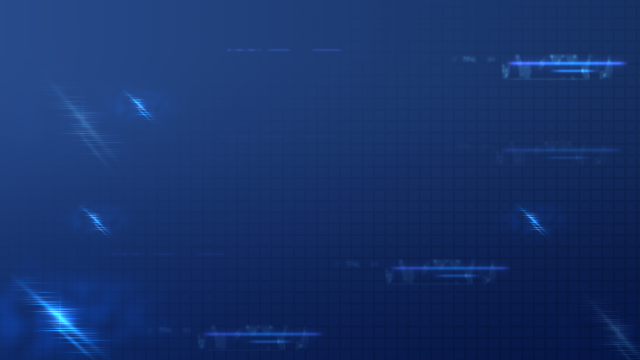
A Shadertoy shader for this background:

```glsl
// Deep blue technology backdrop: faint grid, slanted light glints and glitch bars.

const vec3 AZURE  = vec3(0.00, 0.34, 0.95);
const vec3 CYAN   = vec3(0.14, 0.66, 1.00);
const vec3 STEEL  = vec3(0.24, 0.46, 0.52);
const vec3 VIOLET = vec3(0.28, 0.32, 0.92);

float hash(vec2 p) {
    p = fract(p * vec2(0.1031, 0.1137));
    p += dot(p, p.yx + 33.33);
    return fract((p.x + p.y) * p.x * 17.0);
}

vec2 gradientAt(vec2 cell) {
    float angle = 6.2832 * hash(cell + 40.0);
    return vec2(cos(angle), sin(angle));
}

float gradientNoise(vec2 p) {
    vec2 i = floor(p), f = fract(p), u = f * f * (3.0 - 2.0 * f);
    vec2 e = vec2(1.0, 0.0);
    float low  = mix(dot(gradientAt(i), f), dot(gradientAt(i + e), f - e), u.x);
    float high = mix(dot(gradientAt(i + e.yx), f - e.yx), dot(gradientAt(i + 1.0), f - 1.0), u.x);
    return mix(low, high, u.y);
}

float bell(float x, float width) {
    x /= width;
    return exp(-x * x);
}

// Soft interval: 1 between start and end, fading over the given width
float span(float x, float start, float end, float fade) {
    return smoothstep(start - fade, start + fade, x) * (1.0 - smoothstep(end - fade, end + fade, x));
}

// Diagonal colour wash between the four corners
vec3 backdrop(vec2 uv) {
    vec3 bottom = mix(vec3(0.052, 0.148, 0.375), vec3(0.018, 0.075, 0.255), uv.x);
    vec3 top = mix(vec3(0.155, 0.293, 0.545), vec3(0.085, 0.190, 0.390), uv.x);
    return mix(bottom, top, smoothstep(-0.1, 0.88, uv.y));
}

float gridLines(vec2 p, float cell) {
    vec2 d = abs(fract(p / cell) - 0.5);
    return max(smoothstep(0.34, 0.5, d.x), smoothstep(0.34, 0.5, d.y));
}

// Slanted glint made of horizontal slivers; size is its half length
vec3 glint(vec2 p, vec2 center, float size, float slope, float rows, vec3 tint, float haze) {
    vec2 q = (p - center) / size;
    vec2 axis = normalize(vec2(1.0, -slope));
    float along = dot(q, axis);
    float across = dot(q, vec2(-axis.y, axis.x));
    float row = q.y * rows;
    float pick = hash(vec2(floor(row) + 31.0, 7.0));
    float offset = (hash(vec2(floor(row) + 57.0, 3.0)) - 0.5) * 0.26;
    float sliver = bell(fract(row) - 0.5, 0.3) * bell(across + offset, 0.04 + 0.15 * pick) * pick;
    float body = bell(along, 0.55);
    float blade = bell(across, 0.04) * body;
    float sideBlade = bell(across + 0.15, 0.03) * bell(along - 0.38, 0.32);
    float needle = bell(q.x, 0.014) * bell(q.y, 0.28);
    float core = bell(length(vec2(along, across * 2.0)), 0.2);
    float cloud = bell(length(q * vec2(0.65, 1.3)), 0.75) * (0.7 + 1.1 * gradientNoise(q * 3.0 + 9.0));
    return tint * (sliver * body * 0.85 + blade * 0.45 + sideBlade * 0.35 + needle * 0.15)
         + mix(tint, vec3(0.8, 1.0, 1.0), 0.3) * core * 0.5 * haze
         + AZURE * max(cloud, 0.0) * 0.25 * haze;
}

// Upright soft smears mixed with small rectangles
float softBlocks(vec2 q) {
    vec2 cell = q * vec2(95.0, 75.0);
    vec2 d = fract(cell) - 0.5;
    float pick = smoothstep(0.45, 1.0, hash(floor(cell) + 50.0));
    float smear = smoothstep(-0.05, 0.4, gradientNoise(q * vec2(48.0, 22.0) + 60.0));
    return smear * (0.45 + pick * bell(d.x, 0.45) * bell(d.y, 0.5));
}

// Glitch bar: two glowing strokes over broken blocks; start is the left end
vec3 glitchBar(vec2 p, vec2 start) {
    vec2 q = p - start;
    float mainSpan = span(q.x, 0.005, 0.32, 0.018);
    float mainStroke = mainSpan * (bell(q.y, 0.0045) + 0.2 * bell(q.y, 0.014));
    float subStroke = span(q.x, 0.13, 0.235, 0.022) * bell(q.y + 0.021, 0.004);
    float region = span(q.x, -0.02, 0.285, 0.012) * span(q.y, -0.042, 0.024, 0.006);
    float debris = span(q.x, -0.15, -0.04, 0.015) * bell(q.y - 0.01, 0.008);
    float lowerEdge = span(q.x, 0.0, 0.22, 0.02) * bell(q.y + 0.044, 0.0025);
    vec3 strokeTint = mix(VIOLET, vec3(0.12, 0.55, 1.0), bell(q.x - 0.18, 0.10));
    return strokeTint * (mainStroke * 0.72 + subStroke * 0.65)
         + STEEL * (softBlocks(q) * (region + debris) * 0.55 + lowerEdge * 0.15);
}

// Three thin dashes in a row
float dashes(vec2 p, vec2 start) {
    vec2 q = p - start;
    float pieces = span(q.x, 0.0, 0.092, 0.006) * (0.6 + 0.4 * cos(q.x * 190.0))
                 + span(q.x, 0.115, 0.172, 0.008) * 0.7
                 + span(q.x, 0.237, 0.315, 0.008) * 0.7;
    return pieces * bell(q.y, 0.0032);
}

void mainImage(out vec4 fragColor, in vec2 fragCoord) {
    vec2 uv = fragCoord / iResolution.xy;
    vec2 p = fragCoord / iResolution.y;
    vec3 color = backdrop(uv);

    // Grid grows clearer towards the lower right
    float gridFade = smoothstep(0.3, 1.8, uv.x + 1.0 - uv.y);
    color *= 1.0 - 0.14 * gridFade * gridLines(p + vec2(0.007, 0.002), 0.0317);

    // Bright glints
    color += glint(p, vec2(0.167, 0.118), 0.18, 0.86, 27.0, CYAN, 1.0);
    color += 0.80 * glint(p, vec2(0.387, 0.708), 0.066, 0.95, 14.0, CYAN, 0.6);
    color += 0.80 * glint(p, vec2(0.266, 0.389), 0.066, 0.95, 14.0, CYAN, 0.6);
    color += 0.85 * glint(p, vec2(1.481, 0.389), 0.066, 0.95, 14.0, CYAN, 0.6);

    // Pale glints
    color += 0.34 * glint(p, vec2(0.231, 0.664), 0.19, 1.2, 30.0, STEEL, 0.4);
    color += 0.38 * glint(p, vec2(1.718, 0.075), 0.17, 1.15, 30.0, STEEL, 0.4);

    // Glitch bars
    color += 0.85 * glitchBar(p, vec2(1.412, 0.824));
    color += 0.42 * glitchBar(p, vec2(1.088, 0.255));
    color += 0.42 * glitchBar(p, vec2(0.567, 0.072));
    color += 0.17 * glitchBar(p, vec2(1.396, 0.583));

    // Faint dashes
    float dashGlow = 0.20 * dashes(p, vec2(0.632, 0.861))
                   + 0.08 * dashes(p, vec2(0.310, 0.294))
                   + 0.04 * dashes(p, vec2(0.613, 0.620));
    color += VIOLET * dashGlow;

    fragColor = vec4(clamp(color, 0.0, 1.0), 1.0);
}
```
